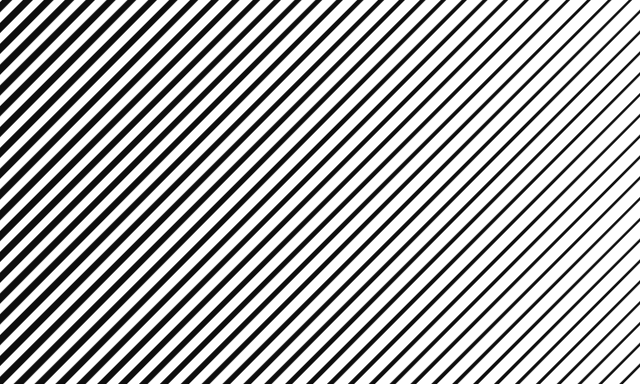
Reproduce this pattern procedurally as a WebGL 2 fragment shader.

```glsl
#version 300 es
precision highp float;

uniform vec2 u_resolution;
out vec4 fragColor;

// Signed distance to the nearest 45 degree stripe, negative inside.
float stripeDistance(vec2 p, float period, float halfWidth) {
    float phase = (p.x - p.y - 0.1914) / period;
    float offset = abs(fract(phase + 0.5) - 0.5) * period;
    return (offset - halfWidth) * 0.70711;
}

void main() {
    // Canvas width is one unit; height keeps a fixed proportion.
    vec2 uv = gl_FragCoord.xy / u_resolution;
    vec2 p = vec2(uv.x, uv.y * 0.599);

    // Stripes taper from left to right.
    float halfWidth = mix(0.0080, 0.0026, uv.x);
    float dist = stripeDistance(p, 0.03246, halfWidth);

    // Edge smoothing about one pixel wide.
    float ink = clamp(0.5 - dist * u_resolution.x / 1.15, 0.0, 1.0);

    vec3 paperColor = vec3(1.0);
    vec3 inkColor = vec3(0.055);
    fragColor = vec4(mix(paperColor, inkColor, ink), 1.0);
}
```
